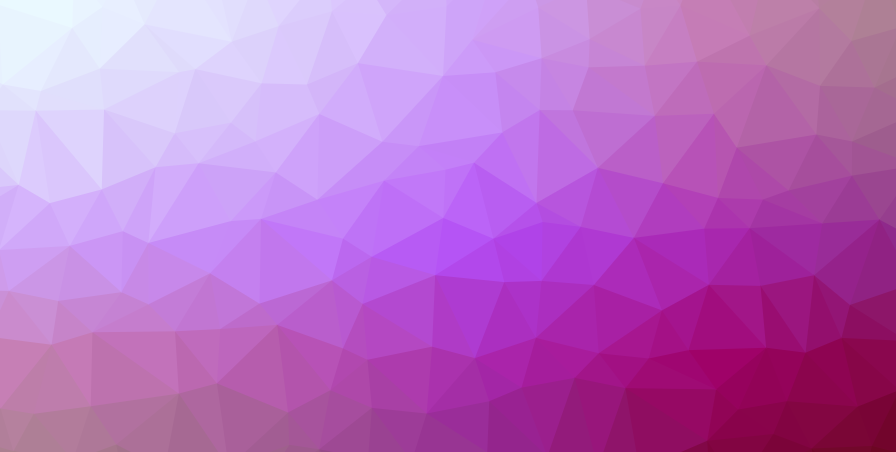
Give the GLSL for this background, as a Shadertoy shader.

```glsl
const float ROWS = 8.4;

float cross2(vec2 a, vec2 b) { return a.x * b.y - a.y * b.x; }

vec2 hash2(vec2 p) {
    vec2 q = vec2(dot(p, vec2(127.1, 311.7)), dot(p, vec2(269.5, 183.3)));
    return fract(sin(q) * 43758.55);
}

// Grid corner moved by a random offset
vec2 meshVertex(vec2 cell) {
    return cell + 0.76 * (hash2(cell + 7.0) - 0.5);
}

// Ice, lilac, violet, magenta, wine
vec3 ramp(float t) {
    vec3 stops[5] = vec3[5](
        vec3(0.92, 0.98, 1.00), vec3(0.83, 0.72, 0.98), vec3(0.70, 0.29, 0.96),
        vec3(0.63, 0.01, 0.42), vec3(0.38, 0.03, 0.08));
    t = clamp(t, 0.0, 1.0) * 4.0;
    int i = min(int(t), 3);
    return mix(stops[i], stops[i + 1], t - float(i));
}

// Signed distance to the line a-b, positive on its left
float edgeDistance(vec2 p, vec2 a, vec2 b) {
    return cross2(b - a, p - a) / length(b - a);
}

// Flat facet: colour weighted by coverage, coverage in alpha
vec4 facet(vec2 p, vec2 a, vec2 b, vec2 c, vec2 meshSize, float pixel) {
    float inside = min(edgeDistance(p, a, b),
                   min(edgeDistance(p, b, c), edgeDistance(p, c, a)));
    float coverage = clamp(0.5 + inside / pixel, 0.0, 1.0);
    vec2 centre = (a + b + c) / 3.0;
    vec2 uv = centre / meshSize;
    vec2 shade = vec2(uv.x, 1.0 - uv.y) - vec2(0.045, 0.05);
    vec3 colour = 0.5 * (ramp(shade.x) + ramp(shade.y));
    colour += 0.012 * (hash2(centre).x - 0.5);
    return vec4(colour, 1.0) * coverage;
}

void mainImage(out vec4 fragColor, in vec2 fragCoord) {
    float pixel = ROWS / iResolution.y;
    vec2 p = fragCoord * pixel;
    vec2 meshSize = iResolution.xy * pixel;
    vec4 total = vec4(0.0);

    // Facets of the surrounding quads
    for (int y = -1; y <= 1; y++) {
        for (int x = -1; x <= 1; x++) {
            vec2 cell = floor(p) + vec2(x, y);
            vec2 a = meshVertex(cell);
            vec2 b = meshVertex(cell + vec2(1, 0));
            vec2 c = meshVertex(cell + vec2(1, 1));
            vec2 d = meshVertex(cell + vec2(0, 1));

            // Delaunay choice of diagonal: sine of opposite angles' sum
            float angleSum = cross2(c - b, a - b) * dot(a - d, c - d)
                           + dot(c - b, a - b) * cross2(a - d, c - d);
            if (angleSum < 0.0) {
                total += facet(p, a, b, d, meshSize, pixel);
                total += facet(p, b, c, d, meshSize, pixel);
            } else {
                total += facet(p, a, b, c, meshSize, pixel);
                total += facet(p, a, c, d, meshSize, pixel);
            }
        }
    }
    fragColor = vec4(total.rgb / max(total.a, 0.001), 1.0);
}
```
